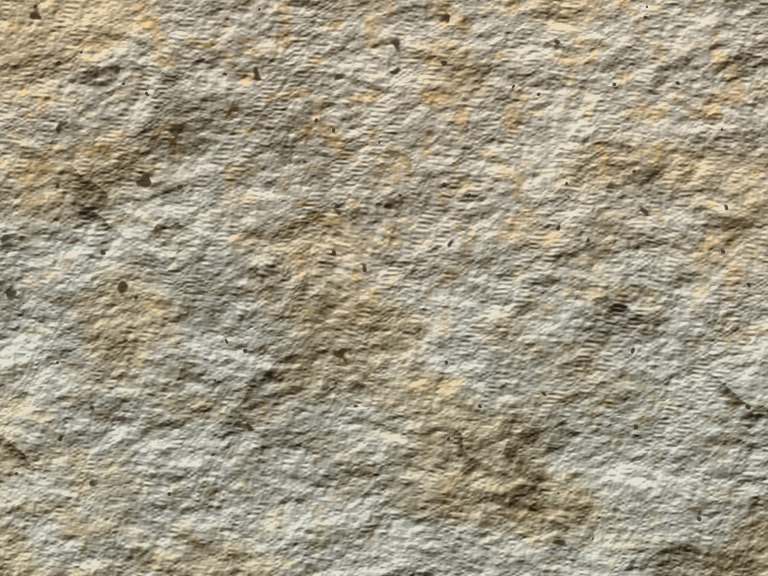
This texture is drawn by a Shadertoy shader. Its source:

```glsl
// Rough pale limestone wall with grainy relief, shadowed ledges, ochre stains and small pits.

float hash(vec2 p) {
    return fract(sin(dot(p, vec2(127.1, 311.7))) * 43758.5453);
}

float noise(vec2 p) {
    vec2 cell = floor(p), f = fract(p);
    f = f * f * (3.0 - 2.0 * f);
    return mix(mix(hash(cell), hash(cell + vec2(1, 0)), f.x),
               mix(hash(cell + vec2(0, 1)), hash(cell + vec2(1, 1)), f.x), f.y);
}

float fbm(vec2 p) {
    float sum = 0.0, weight = 0.5;
    for (int i = 0; i < 5; i++) {
        sum += weight * noise(p);
        p = mat2(0.8, 0.6, -0.6, 0.8) * p * 2.03 + 17.3;
        weight *= 0.5;
    }
    return sum;
}

// Slope towards the upper left light, summed over lumps of halving size
float relief(vec2 p) {
    mat2 turn = mat2(0.8, 0.6, -0.6, 0.8);
    vec2 q = p * vec2(0.8, 1.15) * 6.0;
    vec2 toLight = vec2(-0.16, 0.46);
    float light = 0.0, weight = 0.13;
    for (int i = 0; i < 6; i++) {
        light += weight * (noise(q) - noise(q + toLight));
        q = turn * q * 2.03 + 31.7;
        toLight = turn * toLight;
        weight = min(weight * 1.3, 0.38);
    }
    return light;
}

// Broken overhangs: a sharp upper edge with shadow fading downwards
float ledges(vec2 p) {
    float level = p.y * 3.6 - p.x * 0.5 + 1.3 * noise(p * 3.1 + 4.0)
                + 0.35 * noise(p * 13.0) + 0.12 * noise(p * 41.0);
    float band = fract(level);
    float shadow = smoothstep(0.8, 0.97, band) * smoothstep(1.0, 0.975, band);
    return shadow * smoothstep(0.48, 0.68, noise(p * vec2(4.5, 6.0) + 9.0));
}

// Sparse ragged holes, one at most in each grid cell
float pits(vec2 p, float scale, float share) {
    vec2 q = p * scale + 0.35 * vec2(noise(p * 75.0), noise(p * 75.0 + 50.0));
    vec2 cell = floor(q);
    vec2 centre = 0.3 + 0.4 * vec2(hash(cell + 3.1), hash(cell + 8.7));
    float radius = mix(0.08, 0.22, hash(cell + 5.3));
    float hole = smoothstep(radius + 0.08, radius - 0.06, length(fract(q) - centre));
    return hole * step(1.0 - share, hash(cell + 1.9));
}

void mainImage(out vec4 fragColor, in vec2 fragCoord) {
    vec2 p = fragCoord / iResolution.y;
    vec2 warped = p + 0.02 * vec2(fbm(p * 9.0), fbm(p * 9.0 + 40.0));
    float upper = smoothstep(0.25, 0.9, p.y + 0.4 * (noise(p * 3.0) - 0.5));

    // Brightness from broad patches, relief, ledges and holes
    float tone = 0.64 + 0.22 * (fbm(p * vec2(4.0, 6.0) + 2.0) - 0.48);
    tone += 0.12 * (fbm(warped * 60.0) - 0.48);
    tone += 1.15 * relief(warped);
    tone -= 0.22 * ledges(p);
    float holes = max(pits(p, 21.0, 0.025 + 0.05 * upper),
                      pits(p + 7.0, 52.0, 0.02 + 0.04 * upper));
    tone = clamp(mix(tone, 0.2, 0.8 * holes), 0.13, 0.9);

    // Stone turns browner in the shade, warmer towards the top
    vec3 stone = tone * vec3(1.0,
                             mix(0.89, 0.985, smoothstep(0.25, 0.62, tone)),
                             mix(0.66, 0.915, smoothstep(0.22, 0.66, tone)));
    stone *= mix(vec3(0.985, 1.0, 1.01), vec3(1.025, 1.0, 0.975), upper);

    // Ochre stains: soft patches broken up by specks
    float patches = smoothstep(0.48, 0.72, fbm(p * vec2(5.0, 7.0) + 60.0));
    float specks = smoothstep(0.5, 0.75, fbm(warped * 32.0 + 11.0));
    float stain = 0.4 * patches + specks * (0.25 + 0.3 * upper);
    stone *= mix(vec3(1.0), vec3(1.04, 0.9, 0.66), clamp(stain, 0.0, 0.8));

    fragColor = vec4(stone, 1.0);
}
```
